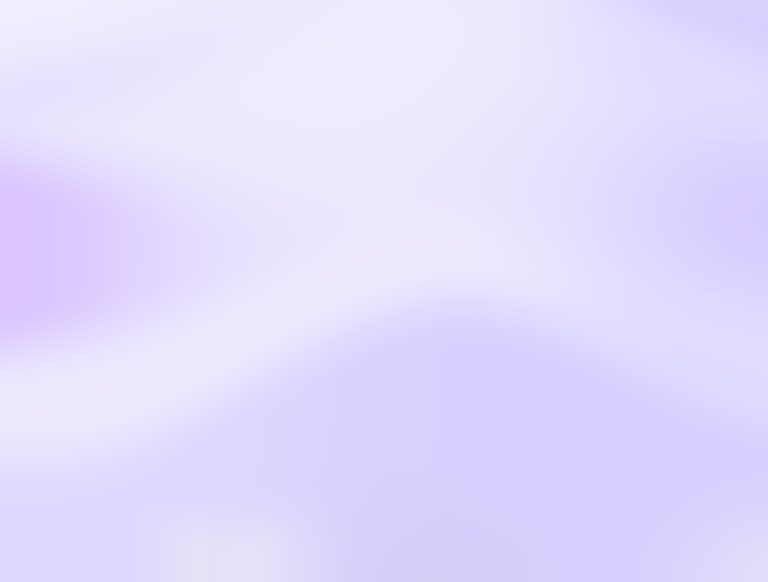
Give the GLSL for this background, as a Shadertoy shader.

```glsl
const vec3 BASE = vec3(0.922, 0.907, 0.996);
const vec3 PALE = vec3(0.943, 0.933, 0.998);
const vec3 HAZE = vec3(0.893, 0.870, 1.000);
const vec3 ORCHID = vec3(0.853, 0.772, 1.000);
const vec3 LILAC = vec3(0.846, 0.803, 1.000);
const vec3 PERIWINKLE = vec3(0.834, 0.814, 1.000);
const vec3 LOWER_LEFT = vec3(0.868, 0.850, 0.996);
const vec3 RIBBON_LEFT = vec3(0.935, 0.917, 0.998);
const vec3 RIBBON_RIGHT = vec3(0.878, 0.857, 1.000);
const vec3 MIST = vec3(0.900, 0.893, 0.970);
const vec3 SLATE = vec3(0.832, 0.812, 0.968);

const float RIBBON_WIDTH = 0.085;
const float STREAK_COUNT = 90.0;
const float STREAK_DEPTH = 0.25;

float hash(float n) {
    n = fract(n * 0.1031);
    n *= n + 33.33;
    return fract(n * (n + n));
}

float noise(float x) {
    float cell = floor(x);
    return mix(hash(cell), hash(cell + 1.0), smoothstep(0.0, 1.0, x - cell));
}

// Soft elliptical spot, 1 at its centre
float glow(vec2 p, vec2 centre, vec2 radius) {
    vec2 q = (p - centre) / radius;
    return exp(-dot(q, q));
}

// Height of the pale ribbon's centre line
float crestHeight(float x) {
    return 0.285 + 0.275 * smoothstep(0.05, 0.6, x)
                 - 0.2 * smoothstep(0.58, 1.05, x);
}

vec3 upperSky(vec2 p) {
    vec3 color = mix(BASE, PALE, 0.8 * glow(p, vec2(0.45, 0.92), vec2(0.26, 0.2)));

    // Bright corner above a faint rising band
    float bandHeight = 0.83 + 0.38 * p.x;
    float band = glow(p, vec2(0.0, bandHeight), vec2(0.32, 0.07));
    color = mix(color, HAZE, 0.8 * band);
    color = mix(color, PALE, glow(p, vec2(0.0, 1.02), vec2(0.25, 0.12)));

    // Glow entering from the left, tapering to the right
    float halfHeight = max(0.215 - 0.32 * p.x, 0.06);
    float edge = 1.0 - smoothstep(halfHeight - 0.12, halfHeight + 0.04 + 0.1 * p.x,
                                  abs(p.y - 0.565));
    color = mix(color, ORCHID, edge * exp(-pow(p.x / 0.25, 2.0)));

    // Glow entering from the right
    color = mix(color, LILAC, glow(p, vec2(1.02, 0.63), vec2(0.27, 0.24)));

    // Veil and darker wedge in the upper right corner
    float wedge = p.y - (1.0 - 0.48 * (p.x - 0.75));
    float rightSide = smoothstep(0.62, 0.9, p.x);
    color = mix(color, RIBBON_RIGHT, 0.8 * rightSide * exp(-pow((wedge + 0.05) / 0.09, 2.0)));
    return mix(color, PERIWINKLE, 0.9 * rightSide * smoothstep(-0.05, 0.07, wedge));
}

vec3 lowerField(vec2 p) {
    vec3 color = mix(LOWER_LEFT, PERIWINKLE, smoothstep(0.15, 0.75, p.x));
    color = mix(color, SLATE, 0.8 * glow(p, vec2(0.56, 0.0), vec2(0.17, 0.15)));
    color = mix(color, MIST, 0.8 * glow(p, vec2(1.03, 0.0), vec2(0.14, 0.13)));

    // Streaked pale patch along the bottom
    float patchMask = smoothstep(0.16, 0.27, p.x) * (1.0 - smoothstep(0.32, 0.47, p.x));
    patchMask *= 1.0 - smoothstep(0.04, 0.17, p.y);
    float streak = 1.0 - STREAK_DEPTH * noise(p.x * STREAK_COUNT);
    return mix(color, MIST, patchMask * streak);
}

void mainImage(out vec4 fragColor, in vec2 fragCoord) {
    vec2 p = fragCoord / iResolution.xy;
    float depth = crestHeight(p.x) - p.y;

    // Pale ribbon dividing the two fields
    vec3 ribbonColor = mix(RIBBON_LEFT, RIBBON_RIGHT, smoothstep(0.58, 0.9, p.x));
    float ribbon = exp(-pow(depth / RIBBON_WIDTH, 2.0));
    ribbon *= mix(0.7, 1.0, smoothstep(0.0, 0.2, p.x));
    vec3 color = mix(upperSky(p), ribbonColor, ribbon);

    color = mix(color, lowerField(p), smoothstep(0.0, 0.16, depth));
    fragColor = vec4(color, 1.0);
}
```
